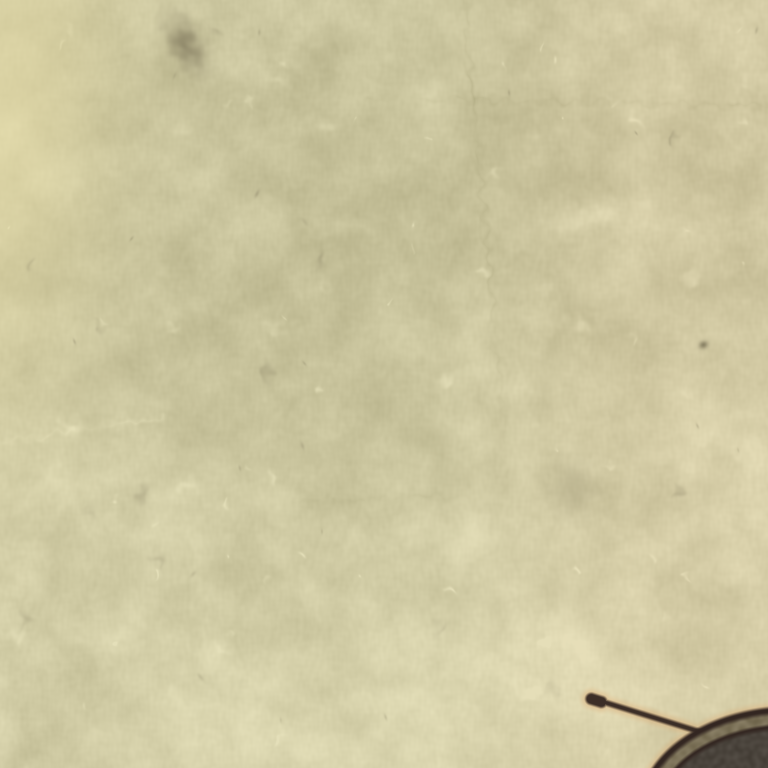
This texture is drawn by a WebGL 1 fragment shader. Its source:

```glsl
precision highp float;
// Aged cream paper with mottled stains, creases and flecks, and a dark rim with a feeler in the corner.
uniform vec2 u_resolution;

const vec3 SHADE = vec3(0.710, 0.690, 0.535);
const vec3 LIGHT = vec3(0.895, 0.875, 0.725);
const vec3 YELLOWED = vec3(0.89, 0.85, 0.64);
const vec3 SMUDGE = vec3(0.52, 0.49, 0.38);
const vec3 INK = vec3(0.20, 0.15, 0.13);
const vec3 OLIVE = vec3(0.49, 0.45, 0.35);
const vec3 CHARCOAL = vec3(0.29, 0.265, 0.235);
const vec3 FRINGE = vec3(0.86, 0.66, 0.44);

vec2 hash2(vec2 p) {
  vec3 q = fract(p.xyx * vec3(0.1031, 0.1030, 0.0973));
  q += dot(q, q.yzx + 33.33);
  return fract((q.xx + q.yz) * q.zy);
}

float corner(vec2 cell, vec2 offset, vec2 f) {
  float angle = 6.2832 * hash2(cell + offset).x;
  return dot(vec2(cos(angle), sin(angle)), f - offset);
}

// Gradient noise, roughly -0.7 to 0.7
float noise(vec2 p) {
  vec2 i = floor(p), f = p - i;
  vec2 w = f * f * f * (f * (f * 6.0 - 15.0) + 10.0);
  float low = mix(corner(i, vec2(0.0), f), corner(i, vec2(1.0, 0.0), f), w.x);
  float high = mix(corner(i, vec2(0.0, 1.0), f), corner(i, vec2(1.0), f), w.x);
  return mix(low, high, w.y);
}

float fbm(vec2 p) {
  float sum = 0.0, gain = 1.0;
  for (int i = 0; i < 4; i++) {
    sum += gain * noise(p);
    p = mat2(1.6, 1.2, -1.2, 1.6) * p + 17.3;
    gain *= 0.6;
  }
  return sum;
}

vec2 turn(vec2 p, float angle) {
  float c = cos(angle), s = sin(angle);
  return vec2(c * p.x + s * p.y, c * p.y - s * p.x);
}

// Soft elliptical spot, 1 at its centre
float blob(vec2 p, vec2 centre, vec2 radius, float angle) {
  vec2 q = turn(p - centre, angle) / radius;
  return exp(-dot(q, q));
}

float segment(vec2 p, vec2 a, vec2 b) {
  vec2 ab = b - a;
  return length(p - a - ab * clamp(dot(p - a, ab) / dot(ab, ab), 0.0, 1.0));
}

float stroke(float dist, float halfWidth, float blur) {
  return 1.0 - smoothstep(halfWidth - blur, halfWidth + blur, dist);
}

// One random speck in a share of the cells
float flecks(vec2 p, float cells, float share, vec2 radius, float seed) {
  vec2 q = p * cells, id = floor(q);
  vec2 place = hash2(id + seed), kind = hash2(id + seed + 71.0);
  vec2 size = radius * (0.6 + 0.6 * kind.y);
  float spot = blob(fract(q), 0.3 + 0.4 * place, size, (place.x - 0.5) * 1.6);
  return spot * step(kind.x, share) * (0.4 + 0.6 * place.y);
}

// Displaces points so that edges turn ragged
vec2 roughen(vec2 p, float scale, float amount) {
  return p + amount * vec2(noise(p * scale), noise(p * scale + 31.7));
}

float paperTone(vec2 p) {
  vec2 rough = roughen(p, 65.0, 0.012);
  float tone = 0.60 + 0.30 * fbm(p * 4.0 + 5.0) + 0.24 * fbm(p * 15.0 + 2.0);
  tone -= 0.30 * blob(p, vec2(0.40, 0.62), vec2(0.34, 0.30), 0.5);
  tone -= 0.13 * blob(p, vec2(0.78, 0.86), vec2(0.30, 0.16), 0.0);
  tone += 0.15 * blob(p, vec2(0.45, 0.08), vec2(0.60, 0.20), 0.0);
  // Fine fibres along both axes
  tone += 0.09 * noise(p * vec2(190.0, 75.0)) + 0.05 * noise(p * vec2(70.0, 180.0));
  // Long crease and faint folds
  float patchy = 0.7 + 0.9 * noise(p * 13.0);
  float bend = 0.605 + 0.09 * (1.0 - p.y) + 0.006 * noise(vec2(p.y * 7.0, 2.0));
  tone -= 0.22 * patchy * smoothstep(0.05, 0.7, p.y) * stroke(abs(rough.x - bend), 0.002, 0.005);
  tone -= 0.18 * patchy * stroke(segment(rough, vec2(0.48, 0.872), vec2(1.0, 0.862)), 0.002, 0.006);
  tone -= 0.18 * patchy * stroke(segment(rough, vec2(0.40, 0.345), vec2(0.61, 0.357)), 0.002, 0.006);
  tone += 0.26 * patchy * stroke(segment(rough, vec2(0.0, 0.425), vec2(0.21, 0.455)), 0.002, 0.006);
  // Rubbed pale streaks and flakes
  tone += 0.26 * blob(rough, vec2(0.76, 0.715), vec2(0.065, 0.017), 0.25);
  tone += 0.22 * blob(rough, vec2(0.45, 0.705), vec2(0.035, 0.010), 0.2);
  tone += 0.40 * flecks(rough, 15.0, 0.10, vec2(0.17, 0.11), 3.0);
  tone += 0.45 * flecks(rough, 42.0, 0.02, vec2(0.13, 0.18), 9.0);
  return tone;
}

vec3 paper(vec2 p) {
  vec2 rough = roughen(p, 60.0, 0.014);
  vec3 colour = mix(SHADE, LIGHT, clamp(paperTone(p), 0.0, 1.0));
  colour = mix(colour, YELLOWED, 0.55 * blob(p, vec2(0.0, 0.85), vec2(0.14, 0.36), -0.1));
  colour += vec3(0.008, -0.006, -0.004) * smoothstep(0.5, 0.9, p.x);
  float stain = 0.30 * flecks(rough, 13.0, 0.06, vec2(0.08, 0.14), 21.0);
  stain += 0.4 * flecks(p, 37.0, 0.012, vec2(0.08, 0.18), 40.0);
  stain += 0.75 * blob(rough, vec2(0.242, 0.943), vec2(0.018, 0.034), 0.5);
  stain += 0.9 * blob(p, vec2(0.916, 0.551), vec2(0.006, 0.005), 0.4);
  stain += 0.18 * blob(rough, vec2(0.745, 0.365), vec2(0.03, 0.035), 0.0);
  return mix(colour, SMUDGE, clamp(stain, 0.0, 1.0));
}

// Curved dark body cut off by the corner, with a thin knobbed feeler
vec3 drawBody(vec3 colour, vec2 p) {
  vec2 radius = vec2(0.20, 0.14), q = (p - vec2(1.03, -0.06)) / radius;
  float rim = (length(q) - 1.0) * length(q) / max(length(q / radius), 0.01);
  float feeler = segment(p, vec2(0.776, 0.089), vec2(0.915, 0.046)) - 0.0035;
  feeler = min(feeler, segment(p, vec2(0.770, 0.090), vec2(0.783, 0.086)) - 0.0075);
  colour = mix(colour, FRINGE, 0.5 * stroke(min(rim, feeler), 0.004, 0.007));
  colour = mix(colour, INK, 0.95 * stroke(feeler, 0.0, 0.0025));
  colour = mix(colour, INK, stroke(rim, 0.0, 0.003));
  colour = mix(colour, OLIVE + 0.1 * noise(p * 90.0), stroke(rim, -0.009, 0.004));
  colour = mix(colour, INK, stroke(rim, -0.023, 0.003));
  return mix(colour, CHARCOAL + 0.06 * noise(p * 110.0), stroke(rim, -0.029, 0.004));
}

void main() {
  vec2 p = gl_FragCoord.xy / u_resolution;
  gl_FragColor = vec4(drawBody(paper(p), p), 1.0);
}
```
